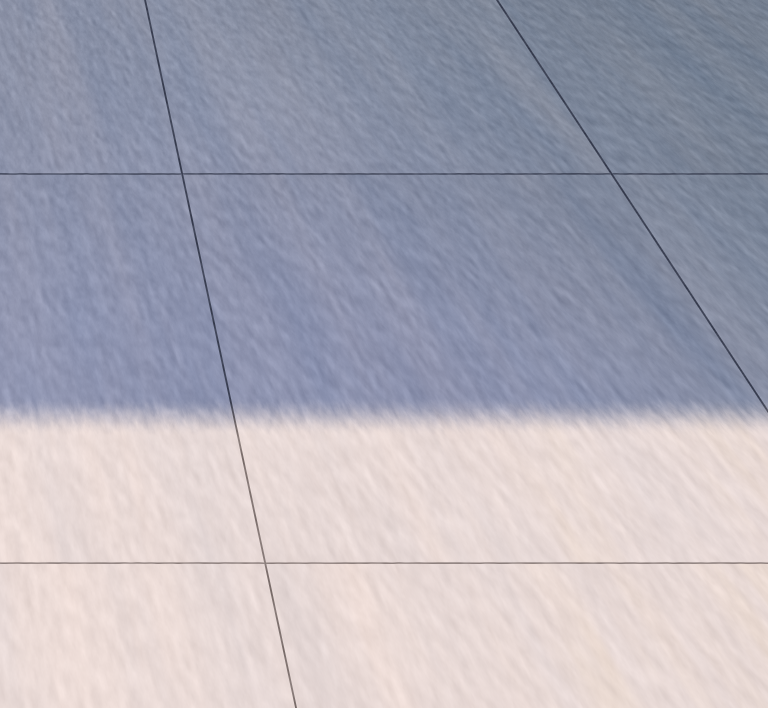
A WebGL 1 fragment shader for this texture:

```glsl
precision highp float;
// Stone floor tiles in perspective, half in cool shadow and half in warm light.
// Screen points are projected onto the floor plane, where a regular grid gives
// the joints; stretched value noise gives the veins and the fine stone grain.

uniform vec2 u_resolution;

// Layout, in units of the canvas height
const vec2 VANISHING = vec2(-0.0333, 2.1167);
const vec2 TILE_SIZE = vec2(0.4452, 0.2110);    // on the floor: x / depth, 1 / depth
const vec2 TILE_ORIGIN = vec2(0.2133, 0.5230);
const float COLUMN_HALF_WIDTH = 0.0013;
const float ROW_HALF_WIDTH = 0.0010;
const float SHADOW_EDGE = 0.412;
const float SHADOW_BLUR = 0.027;

// Surface
const float GRAIN_STRENGTH = 0.085;
const float RELIEF_STRENGTH = 0.050;
const float VEIN_STRENGTH = 0.055;
const float TILE_VARIATION = 0.012;
const float VEIN_SLANT = 0.12;

// Colours
const vec3 SHADE_NEAR = vec3(0.560, 0.583, 0.692);
const vec3 SHADE_FAR = vec3(0.547, 0.573, 0.655);
const vec3 SHADE_CORNER = vec3(0.470, 0.510, 0.575);
const vec3 SUNLIT = vec3(0.915, 0.857, 0.843);
const vec3 SUNLIT_OCHRE = vec3(0.890, 0.830, 0.785);
const vec3 JOINT_SHADE = vec3(0.20, 0.22, 0.29);
const vec3 JOINT_SUNLIT = vec3(0.46, 0.41, 0.40);

float hash(vec2 p) {
  return fract(sin(dot(p, vec2(127.1, 311.7))) * 43758.5453);
}

float noise(vec2 p) {
  vec2 cell = floor(p);
  vec2 f = fract(p);
  f = f * f * (3.0 - 2.0 * f);
  return mix(mix(hash(cell), hash(cell + vec2(1.0, 0.0)), f.x),
             mix(hash(cell + vec2(0.0, 1.0)), hash(cell + vec2(1.0, 1.0)), f.x), f.y);
}

// Fractal noise, centred on zero
float fbm(vec2 p) {
  float sum = 0.0;
  float amplitude = 0.5;
  for (int i = 0; i < 4; i++) {
    sum += amplitude * (noise(p) - 0.5);
    p = p * 2.03 + 17.3;
    amplitude *= 0.55;
  }
  return sum;
}

// Antialiased coverage of a line from the distance to its centre
float lineMask(float distanceToLine, float halfWidth, float pixel) {
  return clamp((halfWidth - distanceToLine) / pixel + 0.5, 0.0, 1.0);
}

void main() {
  float pixel = 1.0 / u_resolution.y;
  vec2 p = gl_FragCoord.xy * pixel;

  // Project onto the floor, counted in tiles
  float depth = VANISHING.y - p.y;
  vec2 ray = vec2((p.x - VANISHING.x) / depth, 1.0 / depth);
  vec2 tile = (ray - TILE_ORIGIN) / TILE_SIZE;
  vec2 tileId = floor(tile);

  // Joints, measured back on screen so their width stays even
  vec2 toJoint = abs(fract(tile + 0.5) - 0.5) * TILE_SIZE;
  float columnDistance = toJoint.x * depth / sqrt(1.0 + ray.x * ray.x);
  float rowDistance = toJoint.y * depth * depth;
  float column = lineMask(columnDistance, COLUMN_HALF_WIDTH, pixel);
  float row = lineMask(rowDistance, ROW_HALF_WIDTH, pixel);
  column *= 0.80 + 0.20 * noise(tile * 60.0);
  row *= 0.62 + 0.38 * noise(vec2(tile.x * 90.0, tileId.y));

  // Veins and grain, shifted from tile to tile
  vec2 stone = tile + tileId * vec2(5.37, 3.71);
  stone.x += VEIN_SLANT * stone.y;
  float veins = fbm(stone * vec2(13.0, 1.6));
  vec2 grainPoint = stone * vec2(110.0, 42.0);
  float grain = fbm(grainPoint);
  float relief = noise(grainPoint * 0.7) - noise(grainPoint * 0.7 + vec2(0.6, 0.4));
  float patches = fbm(stone * vec2(5.0, 3.0) + 40.0);

  // Shadow with a soft, faintly uneven edge
  float edge = SHADOW_EDGE + 0.010 * grain;
  float shadow = smoothstep(edge - SHADOW_BLUR, edge + SHADOW_BLUR, p.y);

  // Base colours
  float across = gl_FragCoord.x / u_resolution.x;
  vec3 shade = mix(SHADE_NEAR, SHADE_FAR, smoothstep(SHADOW_EDGE, 1.0, p.y));
  shade = mix(shade, SHADE_CORNER, smoothstep(0.95, 1.95, across + p.y));
  float ochre = smoothstep(0.45, 1.1, across + 1.2 * patches) * 0.55;
  vec3 sunlit = mix(SUNLIT, SUNLIT_OCHRE, ochre * smoothstep(-0.15, 0.25, veins));
  vec3 color = mix(sunlit, shade, shadow);

  // Wear
  float wear = GRAIN_STRENGTH * grain + RELIEF_STRENGTH * relief
             + VEIN_STRENGTH * (veins + 0.6 * patches)
             + TILE_VARIATION * (hash(tileId + 9.0) - 0.5);
  color += wear * mix(0.75, 1.0, shadow);
  color += vec3(0.025, 0.0, -0.025) * veins;

  // Joints on top
  vec3 joint = mix(JOINT_SUNLIT, JOINT_SHADE, shadow);
  color = mix(color, joint, max(column, row));
  gl_FragColor = vec4(color, 1.0);
}
```
